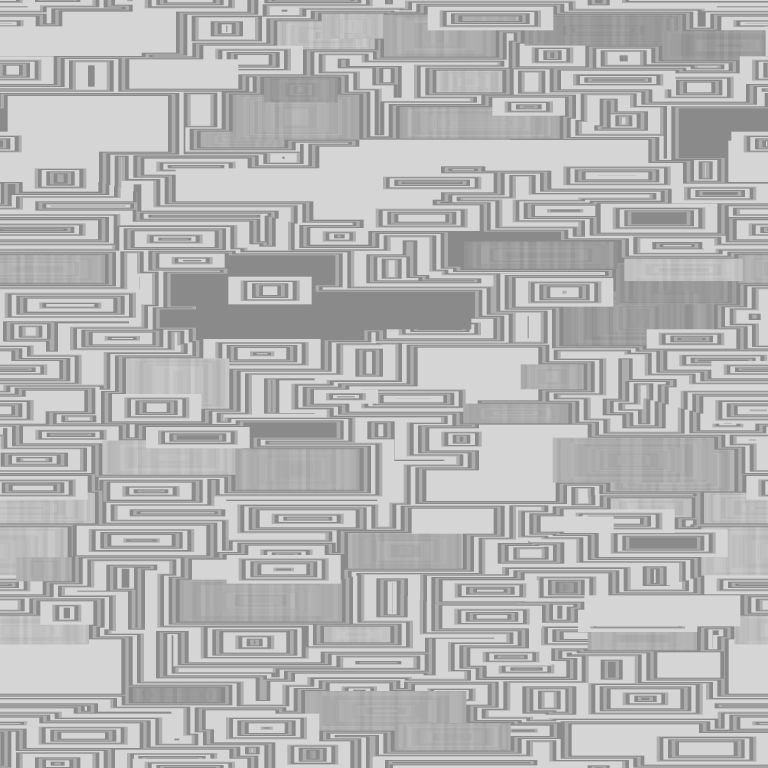
A Shadertoy shader for this pattern:

```glsl
const vec2  GRID = vec2(6.0, 22.0);       // cells across the canvas
const float PERIOD = 0.27;                // width of one set of frames, in cells
const float BIG_SHARE = 0.24;             // share of wide flat slabs
const vec2  CLUMP = vec2(2.0, 3.0);       // cells whose wide slabs share a tone
const float MAX_RINGS = 2.0;              // frames inside a small slab
const vec2  SMALL_MIN = vec2(0.20, 0.12);
const vec2  SMALL_MAX = vec2(0.52, 0.50);
const vec2  BIG_MIN = vec2(0.38, 0.38);
const vec2  BIG_MAX = vec2(0.64, 0.80);
const float STREAKS = 30.0;               // fine lines per cell
const float STREAK_CONTRAST = 0.10;
const int   SAMPLES = 3;                  // smoothing samples per axis
const float SOFTNESS = 1.25;              // smoothing width in pixels

const float LIGHT = 0.835;
const float PALE  = 0.75;
const float MID   = 0.68;
const float DIM   = 0.61;
const float DARK  = 0.54;

vec3 hash3(vec3 p) {
    uvec3 v = uvec3(ivec3(p) + 1000) * 1664525u + 1013904223u;
    v.x += v.y * v.z; v.y += v.z * v.x; v.z += v.x * v.y;
    v ^= v >> 16u;
    v.x += v.y * v.z; v.y += v.z * v.x; v.z += v.x * v.y;
    return vec3(v >> 8u) / 16777216.0;
}

// Repeating frame: a broad light band between groups of thin lines
float frameTone(float dist) {
    float t = fract(dist / PERIOD);
    if (t < 0.11) return DARK;
    if (t < 0.21) return MID;
    if (t < 0.32) return DARK;
    if (t < 0.45) return LIGHT;
    if (t < 0.56) return DARK;
    if (t < 0.65) return MID;
    return LIGHT;
}

// Faint nested lines crossed by faint upright ones
float streakTone(float base, vec2 offset, float depth, float seed) {
    float id = floor(seed * 999.0);
    float nested = hash3(vec3(floor(depth * STREAKS), id, 3.0)).x;
    float upright = hash3(vec3(floor(offset.x * STREAKS), id, 7.0)).y;
    return base + STREAK_CONTRAST * (0.5 * nested + 0.5 * upright - 0.5);
}

// Innermost fill of a slab: flat or streaked
float fillTone(vec2 offset, float depth, float kind, float seed) {
    if (kind < 0.30) return LIGHT;
    if (kind < 0.46) return DARK;
    if (kind < 0.62) return streakTone(DIM, offset, depth, seed);
    if (kind < 0.82) return streakTone(MID, offset, depth, seed);
    return streakTone(PALE, offset, depth, seed);
}

float pattern(vec2 uv) {
    vec2 q = uv * GRID;
    vec2 home = floor(q);
    float nearest = 10.0;
    float topRank = -1.0;
    float topDepth = 0.0;
    float topKind = 0.0;
    float topRings = 0.0;
    vec2 topOffset = vec2(0.0);

    // Closest slab edge, and the uppermost slab covering this point
    for (int j = -2; j <= 2; j++)
    for (int i = -2; i <= 2; i++) {
        vec2 cell = home + vec2(i, j);
        vec2 wrapped = mod(cell, GRID);
        vec3 place = hash3(vec3(wrapped, 1.0));
        vec3 shape = hash3(vec3(wrapped, 2.0));
        bool big = fract(place.z * 57.0) < BIG_SHARE;
        vec2 size = mix(shape.xx, shape.xy, 0.6);
        vec2 halfSize = big ? mix(BIG_MIN, BIG_MAX, shape.xy)
                            : mix(SMALL_MIN, SMALL_MAX, size);
        vec2 offset = q - cell - place.xy;
        vec2 edge = abs(offset) - halfSize;
        float dist = max(edge.x, edge.y);
        nearest = min(nearest, dist);
        if (dist < 0.0 && place.z > topRank) {
            topRank = place.z;
            topDepth = -dist;
            topKind = big ? hash3(vec3(floor(wrapped / CLUMP), 5.0)).x : shape.z;
            topRings = big ? 0.0 : floor(fract(place.z * 31.0) * (MAX_RINGS + 1.0));
            topOffset = offset;
        }
    }

    // Frames around the slabs, then frames inside, then the fill
    if (topRank < 0.0) return frameTone(nearest);
    float inner = topRings * PERIOD - topDepth;
    if (inner > 0.0) return frameTone(inner);
    return fillTone(topOffset, topDepth, topKind, topRank);
}

void mainImage(out vec4 fragColor, in vec2 fragCoord) {
    float tone = 0.0;
    for (int j = 0; j < SAMPLES; j++)
    for (int i = 0; i < SAMPLES; i++) {
        vec2 shift = SOFTNESS * ((vec2(i, j) + 0.5) / float(SAMPLES) - 0.5);
        tone += pattern((fragCoord + shift) / iResolution.y);
    }
    fragColor = vec4(vec3(tone / float(SAMPLES * SAMPLES)), 1.0);
}
```
